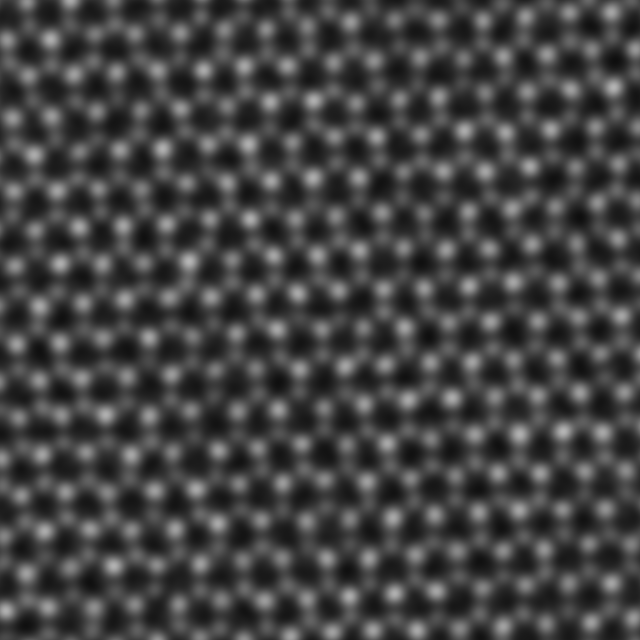
Give the GLSL for this pattern, as a Shadertoy shader.

```glsl
// A tilted honeycomb of soft grey spots, like a lattice of atoms under a microscope.
// Two interleaved sublattices, one bright and one dim, are summed as Gaussians;
// jitter, uneven strength and gradient noise make the repeats irregular.

vec2 hash2(vec2 p) {
    vec3 q = fract(p.xyx * vec3(0.1031, 0.1030, 0.0973));
    q += dot(q, q.yzx + 33.33);
    return fract((q.xx + q.yz) * q.zy);
}

float cornerSlope(vec2 corner, vec2 offset) {
    float angle = 6.2832 * hash2(corner).x;
    return dot(vec2(cos(angle), sin(angle)), offset);
}

// Gradient noise, roughly -0.7 to 0.7
float gradientNoise(vec2 p) {
    vec2 i = floor(p), f = fract(p);
    vec2 u = f * f * f * (f * (f * 6.0 - 15.0) + 10.0);
    vec2 e = vec2(0.0, 1.0);
    float low = mix(cornerSlope(i, f), cornerSlope(i + e.yx, f - e.yx), u.x);
    float high = mix(cornerSlope(i + e.xy, f - e.xy), cornerSlope(i + e.yy, f - e.yy), u.x);
    return mix(low, high, u.y);
}

// Sum of the nearby spots of one sublattice; cell is in lattice coordinates
float spots(vec2 cell, mat2 basis, float seed) {
    vec2 nearest = round(cell);
    float sum = 0.0;
    for (int y = -1; y <= 1; y++) {
        for (int x = -1; x <= 1; x++) {
            vec2 id = nearest + vec2(x, y);
            vec2 jitter = (hash2(id + seed) - 0.5) * 0.006;
            vec2 d = basis * (cell - id) - jitter;
            float strength = mix(0.82, 1.18, hash2(id + seed + 57.0).x);
            sum += strength * exp(-dot(d, d) / (2.0 * 0.0124 * 0.0124));
        }
    }
    return sum;
}

void mainImage(out vec4 fragColor, in vec2 fragCoord) {
    vec2 p = fragCoord / iResolution.y;

    // Slow drift of the lattice
    vec2 drift = vec2(gradientNoise(p * 5.0 + 11.0), gradientNoise(p * 6.0 + 37.0));
    vec2 q = p + 0.004 * drift;

    // Lattice vectors about 60 degrees apart, anchored on a bright spot
    mat2 basis = mat2(0.0674, 0.0031, 0.0358, -0.0578);
    vec2 cell = inverse(basis) * (q - vec2(0.532, 0.5451));

    // Bright sites, with dim sites at the triangle centres below them
    float bright = spots(cell, basis, 3.0);
    float dim = spots(cell - vec2(-1.0, 2.0) / 3.0, basis, 131.0);
    float grey = 0.075 + 0.50 * bright + 0.28 * dim;

    // Blurred grain and broad unevenness
    grey += 0.055 * gradientNoise(p * 38.0 + 5.0);
    grey += 0.03 * gradientNoise(p * 19.0 + 71.0);
    grey *= 1.0 + 0.12 * gradientNoise(p * 4.0 + 23.0);

    fragColor = vec4(vec3(clamp(grey, 0.03, 1.0)), 1.0);
}
```
